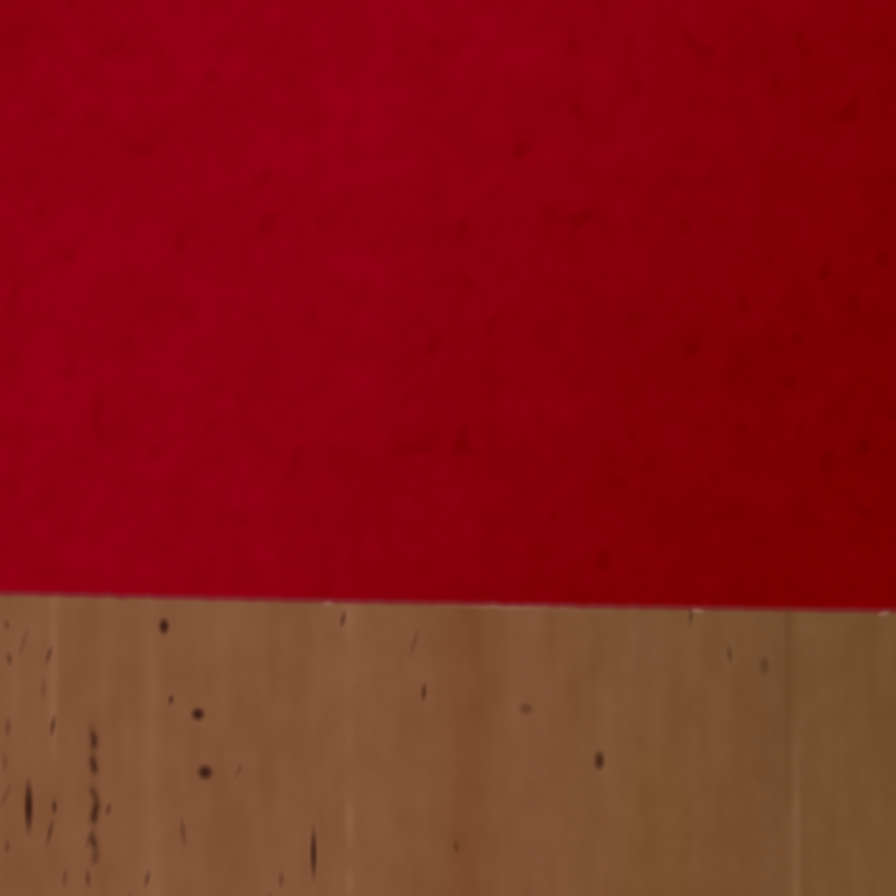
This texture is drawn by a WebGL 1 fragment shader. Its source:

```glsl
precision highp float;
// Red card with a soft shadow lying above a strip of pitted, vertically grained wood.
uniform vec2 u_resolution;

vec2 hash2(vec2 p) {
  return fract(sin(vec2(dot(p, vec2(127.1, 311.7)), dot(p, vec2(269.5, 183.3)))) * 43758.5);
}

float slope(vec2 cell, vec2 corner, vec2 f) {
  return dot(hash2(cell + corner) * 2.0 - 1.0, f - corner);
}

// Gradient noise, roughly -0.7 to 0.7
float noise(vec2 p) {
  vec2 i = floor(p), f = fract(p);
  vec2 w = f * f * f * (f * (f * 6.0 - 15.0) + 10.0);
  float low = mix(slope(i, vec2(0.0), f), slope(i, vec2(1.0, 0.0), f), w.x);
  float high = mix(slope(i, vec2(0.0, 1.0), f), slope(i, vec2(1.0), f), w.x);
  return mix(low, high, w.y);
}

float fbm(vec2 p) {
  float sum = 0.0, amp = 0.5;
  for (int i = 0; i < 3; i++) {
    sum += amp * noise(p);
    p = p * 2.03 + 17.3;
    amp *= 0.55;
  }
  return sum;
}

float band(float x, float center, float width) {
  float d = (x - center) / width;
  return exp(-d * d);
}

// Soft elliptical hollow, one at its center
float pit(vec2 p, vec2 center, vec2 radius) {
  return 1.0 - smoothstep(0.1, 1.4, length((p - center) / radius));
}

// Small upright pores, mostly near the lower left
float pores(vec2 p) {
  vec2 grid = vec2(46.0, 24.0);
  vec2 cell = floor(p * grid);
  float sum = 0.0;
  for (int j = -1; j <= 1; j++) {
    for (int i = -1; i <= 1; i++) {
      vec2 id = cell + vec2(float(i), float(j));
      vec2 h = hash2(id), k = hash2(id + 71.0);
      vec2 center = (id + 0.2 + 0.6 * h) / grid;
      float chance = 0.02 + 0.33 * (1.0 - smoothstep(0.06, 0.4, center.x + 0.4 * center.y));
      vec2 d = p - center;
      d.x -= d.y * (k.x - 0.2) * 0.5;
      float shape = pit(d, vec2(0.0), vec2(0.0036, 0.005 + 0.011 * h.y));
      sum += shape * step(k.y, chance) * (0.2 + 0.45 * h.x);
    }
  }
  return min(sum, 1.0);
}

vec3 cardColor(vec2 p) {
  // Light falls off toward the lower right
  float shade = smoothstep(0.38, 1.18, p.x * 0.88 + (1.0 - p.y) * 0.52);
  vec3 color = mix(vec3(0.565, 0.0, 0.075), vec3(0.475, 0.0, 0.0), shade);
  float mottle = 0.9 * fbm(p * 9.0) + fbm(p * 32.0 + 8.0);
  float fibre = noise(vec2(p.x * 55.0 - p.y * 28.0, p.x * 10.0 + p.y * 22.0));
  float fleck = smoothstep(0.2, 0.55, noise(p * vec2(32.0, 27.0) + 41.0));
  color += vec3(0.05, 0.0, 0.035) * mottle + vec3(0.015, 0.0, 0.012) * fibre;
  color -= vec3(0.04, 0.0, 0.025) * fleck;
  color -= vec3(0.03, 0.0, 0.02) * pit(p, vec2(0.01, 0.96), vec2(0.03, 0.06));
  return color;
}

vec3 woodColor(vec2 p) {
  vec3 color = mix(vec3(0.51, 0.33, 0.22), vec3(0.452, 0.308, 0.186), smoothstep(0.4, 1.0, p.x));
  color += 0.025 * noise(vec2(p.x * 14.0, p.y * 3.0 + 4.0));
  color += 0.018 * noise(vec2(p.x * 55.0, p.y * 8.0));
  color += 0.035 * fbm(p * vec2(32.0, 22.0));

  // Broad tints and narrow grain lines
  color -= vec3(0.025, 0.03, 0.04) * band(p.x, 0.52, 0.04);
  color -= vec3(0.01, 0.005, 0.03) * band(p.x, 0.73, 0.05) * (1.0 - smoothstep(0.08, 0.27, p.y));
  float lower = 1.0 - smoothstep(0.1, 0.2, p.y);
  float broken = smoothstep(-0.15, 0.3, noise(vec2(2.0, p.y * 18.0)));
  color += 0.045 * band(p.x, 0.39, 0.005) * broken;
  color += 0.025 * band(p.x, 0.17, 0.01) + 0.035 * band(p.x, 0.06, 0.006) * (1.0 - lower);
  color -= 0.04 * band(p.x, 0.879, 0.005) * smoothstep(0.08, 0.16, p.y) * (0.4 + 0.6 * broken);
  color += 0.035 * band(p.x, 0.889, 0.005) * lower;

  // Round holes, then the long cracks near the left side
  float hollow = pit(p, vec2(0.183, 0.301), vec2(0.006, 0.009));
  hollow = max(hollow, pit(p, vec2(0.221, 0.203), vec2(0.0075)));
  hollow = max(hollow, pit(p, vec2(0.229, 0.138), vec2(0.0085)));
  hollow = max(hollow, 0.8 * pit(p, vec2(0.669, 0.151), vec2(0.006, 0.011)));
  hollow = max(hollow, 0.4 * pit(p, vec2(0.587, 0.209), vec2(0.008, 0.007)));
  hollow = max(hollow, 0.35 * pit(p, vec2(0.853, 0.257), vec2(0.006, 0.011)));
  hollow = max(hollow, pit(p, vec2(0.032, 0.1), vec2(0.005, 0.028)));
  hollow = max(hollow, 0.8 * pit(p, vec2(0.35, 0.048), vec2(0.004, 0.027)));
  float wobble = 0.105 + 0.012 * noise(vec2(5.0, p.y * 35.0));
  float crack = band(p.x, wobble, 0.0045) * smoothstep(0.03, 0.05, p.y);
  crack *= (1.0 - smoothstep(0.17, 0.2, p.y)) * smoothstep(-0.3, 0.2, noise(vec2(9.0, p.y * 36.0)));
  hollow = max(hollow, max(0.8 * crack, 0.85 * pores(p)));
  return mix(color, vec3(0.2, 0.09, 0.06), hollow * 0.85);
}

void main() {
  vec2 p = gl_FragCoord.xy / u_resolution;
  float edge = 0.338 - 0.026 * p.x + 0.006 * p.x * p.x + 0.002 * noise(vec2(p.x * 70.0, 3.0));
  float d = p.y - edge;
  float soft = max(0.0055, 1.0 / u_resolution.y);
  vec3 color = mix(woodColor(p), cardColor(p), smoothstep(-soft, soft, d));

  // Muted rose rim along the cut, broken by sparse pale fibres
  color = mix(color, vec3(0.48, 0.14, 0.2), 0.45 * band(d, 0.001, 0.0035));
  float worn = smoothstep(0.15, 0.4, noise(vec2(p.x * 34.0, 7.0))) + 0.6 * band(p.x, 0.56, 0.06);
  color = mix(color, vec3(0.66, 0.5, 0.45), 0.5 * min(worn, 1.0) * band(d, -0.003, 0.003));
  gl_FragColor = vec4(clamp(color, 0.0, 1.0), 1.0);
}
```
